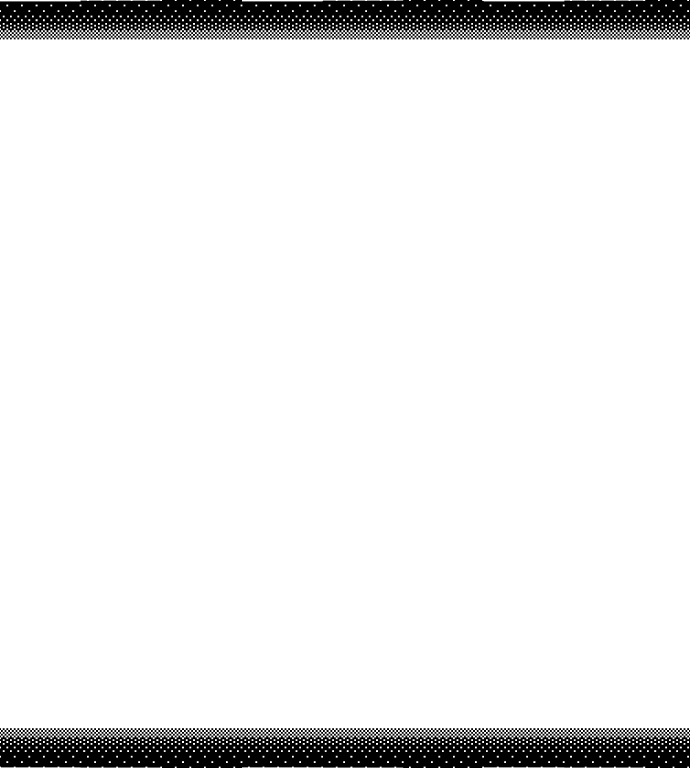
A WebGL 2 fragment shader for this background:

```glsl
#version 300 es
precision highp float;

uniform vec2 u_resolution;
out vec4 fragColor;

// Lengths are fractions of the canvas height
const float CELL = 0.002383;        // side of one dither cell
const float BAND_ROWS = 21.0;       // cells across a border band
const float SPARSE_END = 8.0;       // first row of the medium dots
const float MEDIUM_END = 12.0;      // first row of the dense dots
const float DENSE_END = 16.0;       // first row of the checkerboard
const float TOP_MARGIN = 0.0013;
const float BOTTOM_MARGIN = 0.0017;
const float TILE_WIDTH = 0.105;     // width of one step in the outer edge
const float EDGE_STEP = 0.0009;     // height of one step
const float STEP_COUNT = 3.0;
const int SAMPLES = 5;              // antialiasing samples per axis
const vec3 PAPER = vec3(1.0);
const vec3 INK = vec3(0.005);

// 1 where a cell holds a light dot, with dots crowding as rows go inward
float ditherDot(vec2 cell) {
    float col = cell.x;
    float row = cell.y;
    if (row >= DENSE_END) return mod(col + row, 2.0);
    if (row >= MEDIUM_END) return float(mod(col + 2.0 * row, 4.0) == 2.0);
    if (row >= SPARSE_END)
        return float(mod(row, 2.0) == 0.0 && mod(col + row, 4.0) == 2.0);
    float shift = 4.0 * floor(row / 3.0);
    return float(mod(row, 3.0) == 2.0 && mod(col + shift, 8.0) == 4.0);
}

// Paper coverage of a border, given the distance from its canvas edge
float borderLight(float x, float depth, float margin, float stepHeight) {
    float tile = floor(x / TILE_WIDTH);
    float outerEdge = stepHeight * (STEP_COUNT - 1.0 - mod(tile, STEP_COUNT));
    vec2 cell = floor(vec2(x / CELL + 0.5, (depth - margin) / CELL));
    if (depth < outerEdge || cell.y >= BAND_ROWS) return 1.0;
    return ditherDot(cell);
}

float paperLight(vec2 p) {
    float top = borderLight(p.x, 1.0 - p.y, TOP_MARGIN, EDGE_STEP);
    float bottom = borderLight(p.x, p.y, BOTTOM_MARGIN, 0.5 * EDGE_STEP);
    return min(top, bottom);
}

void main() {
    // Average a grid of samples inside the pixel
    float light = 0.0;
    for (int j = 0; j < SAMPLES; j++) {
        for (int i = 0; i < SAMPLES; i++) {
            vec2 offset = (vec2(i, j) + 0.5) / float(SAMPLES) - 0.5;
            light += paperLight((gl_FragCoord.xy + offset) / u_resolution.y);
        }
    }
    light /= float(SAMPLES * SAMPLES);
    fragColor = vec4(mix(INK, PAPER, light), 1.0);
}
```
